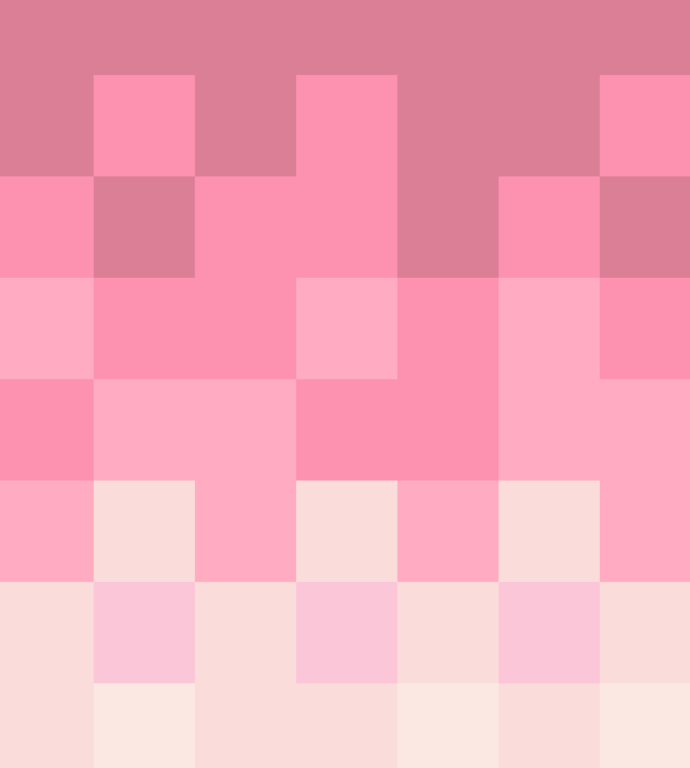
Reproduce this background procedurally as a Shadertoy shader.

```glsl
// Blocky pink-to-cream gradient: rows of large square tiles, each row mixing two tones.
// A stepped phase wrapped by fract picks the tone of every tile, and tile borders
// are blended over about a pixel.

const vec3 ROSE   = vec3(0.859, 0.498, 0.592);
const vec3 PINK   = vec3(0.992, 0.573, 0.690);
const vec3 BLUSH  = vec3(1.000, 0.671, 0.761);
const vec3 CREAM  = vec3(0.981, 0.866, 0.855);
const vec3 ORCHID = vec3(0.986, 0.778, 0.845);
const vec3 IVORY  = vec3(0.985, 0.910, 0.885);

// True where the wrapped phase of a column falls below the fill ratio
bool dither(float column, float stride, float phase, float fill) {
    return fract(column * stride + phase) < fill;
}

// Tone of one tile; rows count downward from the top
vec3 tileColor(vec2 cell) {
    float c = cell.x;
    int row = int(cell.y);
    if (row < 1)  return ROSE;
    if (row == 1) return dither(c, 0.4, 0.95, 0.4) ? PINK : ROSE;
    if (row == 2) return dither(c, 0.4, 0.3, 0.6) ? PINK : ROSE;
    if (row == 3) return dither(c, 0.4, 0.1, 0.4) ? BLUSH : PINK;
    if (row == 4) return dither(c, 0.25, 0.875, 0.5) ? BLUSH : PINK;
    if (row == 5) return dither(c, 0.5, 0.75, 0.5) ? CREAM : BLUSH;
    if (row == 6) return dither(c, 0.5, 0.75, 0.5) ? ORCHID : CREAM;
    return dither(c, 0.4, 0.7, 0.4) ? IVORY : CREAM;
}

void mainImage(out vec4 fragColor, in vec2 fragCoord) {
    // Tile space, with the first inner borders at column 1 and row 1
    vec2 uv = fragCoord / iResolution.y;
    vec2 tileSize = vec2(0.1318, 0.132);
    vec2 grid = (vec2(uv.x, 1.0 - uv.y) - vec2(0.122, 0.0977)) / tileSize + 1.0;

    // Blend the four nearest tiles, only close to their borders
    vec2 corner = floor(grid - 0.5);
    vec2 soft = 0.8 / (iResolution.y * tileSize);
    vec2 blend = smoothstep(0.5 - soft, 0.5 + soft, fract(grid - 0.5));
    vec3 upper = mix(tileColor(corner), tileColor(corner + vec2(1, 0)), blend.x);
    vec3 lower = mix(tileColor(corner + vec2(0, 1)), tileColor(corner + 1.0), blend.x);
    fragColor = vec4(mix(upper, lower, blend.y), 1.0);
}
```
